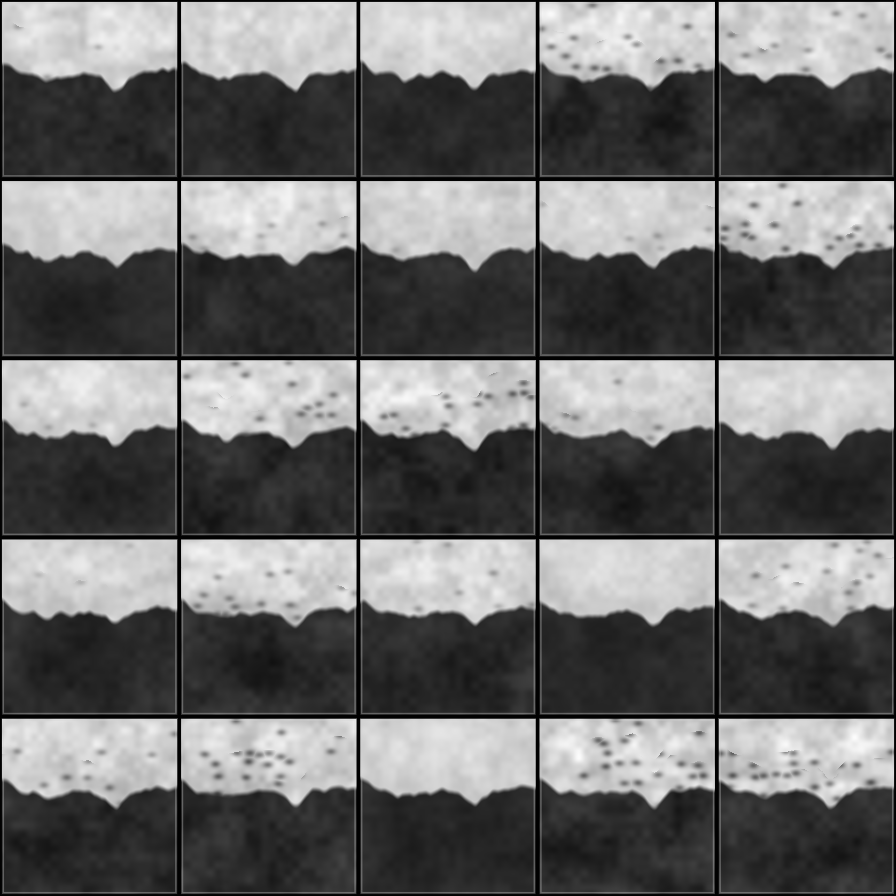
Give the GLSL for this pattern, as a WebGL 2 fragment shader.

```glsl
#version 300 es
precision highp float;
// A five by five grid of framed tiles: pale mottled sky above a dark ragged bank.
// A sum of bumps shapes the shared skyline; noise seeded per tile adds wear.
// Tile indices wrap and frames straddle tile borders, so the canvas repeats.

uniform vec2 u_resolution;
out vec4 fragColor;

const float REPEATS = 5.0;
const float FRAME_HALF_WIDTH = 0.0105;  // lengths are in tile widths
const float RIM_CENTRE = 0.0185;
const float RIM_HALF_WIDTH = 0.004;
const float RIM_STRENGTH = 0.36;
const float SKYLINE = 0.585;
const float SKYLINE_BLUR = 0.018;
const float RAGGEDNESS = 0.026;
const float SPECK_GRID = 17.0;
const float SPECK_DEPTH = 0.38;
const float SKY_TONE = 0.815;
const float BANK_TONE = 0.168;
const float FRAME_TONE = 0.005;
const float RIM_TONE = 0.82;

// Integer hash of a lattice point, 0 to 1
float hash(vec2 p) {
    uvec2 q = uvec2(ivec2(floor(p)) + 4096);
    uint h = q.x * 73856093u ^ q.y * 19349663u;
    h = (h ^ (h >> 16)) * 73244475u;
    h = (h ^ (h >> 15)) * 73244475u;
    return float((h ^ (h >> 16)) & 65535u) / 65535.0;
}

// Smooth value noise, centred on zero
float noise(vec2 p) {
    vec2 i = floor(p);
    vec2 f = fract(p);
    f = f * f * (3.0 - 2.0 * f);
    float low = mix(hash(i), hash(i + vec2(1, 0)), f.x);
    float high = mix(hash(i + vec2(0, 1)), hash(i + vec2(1, 1)), f.x);
    return mix(low, high, f.y) - 0.5;
}

float bump(float x, float centre, float width) {
    float d = (x - centre) / width;
    return exp(-d * d);
}

// Cellular specks: sparse soft dots, one candidate per lattice cell
float specks(vec2 p, float density) {
    float amount = 0.0;
    for (int y = -1; y <= 1; y++) {
        for (int x = -1; x <= 1; x++) {
            vec2 id = floor(p) + vec2(x, y);
            vec2 centre = id + 0.2 + 0.6 * vec2(hash(id + 811.0), hash(id + 977.0));
            float present = step(hash(id + 613.0), density);
            vec2 d = (p - centre) * vec2(0.8, 1.2);
            amount = max(amount, present * exp(-dot(d, d) * 7.0));
        }
    }
    return amount;
}

// Shared silhouette with a left shoulder and a notch right of centre
float skylineHeight(float x, vec2 seed, float variation) {
    float height = SKYLINE + 0.065 * bump(x, 0.0, 0.075);
    height -= 0.028 * bump(x, 0.28, 0.09);
    height -= (0.065 + 0.025 * variation) * bump(x, 0.64, 0.065);
    height += 0.022 * smoothstep(0.7, 0.92, x);
    height += 0.004 * sin(x * 44.0);
    height += RAGGEDNESS * noise(vec2(x * 15.0, 3.0) + seed);
    return height + 0.5 * RAGGEDNESS * noise(vec2(x * 32.0, 9.0) + seed);
}

float skyTone(vec2 p, vec2 seed, float wear, float skyline) {
    float mottle = 0.10 * noise(p * 5.0 + seed) + 0.15 * noise(p * 13.0 + seed);
    mottle += 0.08 * noise(p * 26.0 + seed);
    float glow = 0.05 * bump(p.x, 0.45, 0.4) * bump(p.y, 0.82, 0.16);
    float lowSky = 1.0 - smoothstep(0.08, 0.34, p.y - skyline);
    float density = wear * wear * (0.04 + 0.24 * lowSky);
    float tone = SKY_TONE + mottle * (0.5 + 0.7 * wear) + glow - 0.02 * lowSky;
    return tone - SPECK_DEPTH * wear * specks(p * SPECK_GRID + seed, density);
}

float bankTone(vec2 p, vec2 seed, float wear) {
    float cloud = 0.10 * noise(p * 4.0 + seed + 29.0);
    cloud += 0.07 * noise(p * 10.0 + seed + 31.0);
    cloud += 0.06 * noise(p * 23.0 + seed + 37.0);
    float shade = 0.035 * bump(p.x, 0.5, 0.35) * bump(p.y, 0.25, 0.2);
    return BANK_TONE + cloud * (0.5 + 0.6 * wear) - shade;
}

void main() {
    vec2 grid = gl_FragCoord.xy / u_resolution * REPEATS;
    vec2 tile = mod(floor(grid), REPEATS);
    vec2 p = fract(grid);
    float pixel = REPEATS / min(u_resolution.x, u_resolution.y);
    vec2 seed = tile * 64.0 + 17.0;
    float wear = hash(tile + 301.0);
    float variation = hash(tile + 503.0);

    // Sky and bank, blended across the soft skyline
    float skyline = skylineHeight(p.x, seed, variation);
    float blur = max(SKYLINE_BLUR, pixel);
    float sky = smoothstep(-blur, blur, p.y - skyline);
    float tone = mix(bankTone(p, seed, wear), skyTone(p, seed, wear, skyline), sky);

    // Pale rim inside a black frame
    vec2 toBorder = min(p, 1.0 - p);
    float border = min(toBorder.x, toBorder.y);
    float soft = 0.6 * pixel;
    float rim = 1.0 - smoothstep(-soft, soft, abs(border - RIM_CENTRE) - RIM_HALF_WIDTH);
    float frame = 1.0 - smoothstep(-soft, soft, border - FRAME_HALF_WIDTH);
    tone = mix(tone, RIM_TONE, RIM_STRENGTH * rim);
    tone = mix(tone, FRAME_TONE, frame);
    fragColor = vec4(vec3(clamp(tone, 0.0, 1.0)), 1.0);
}
```
